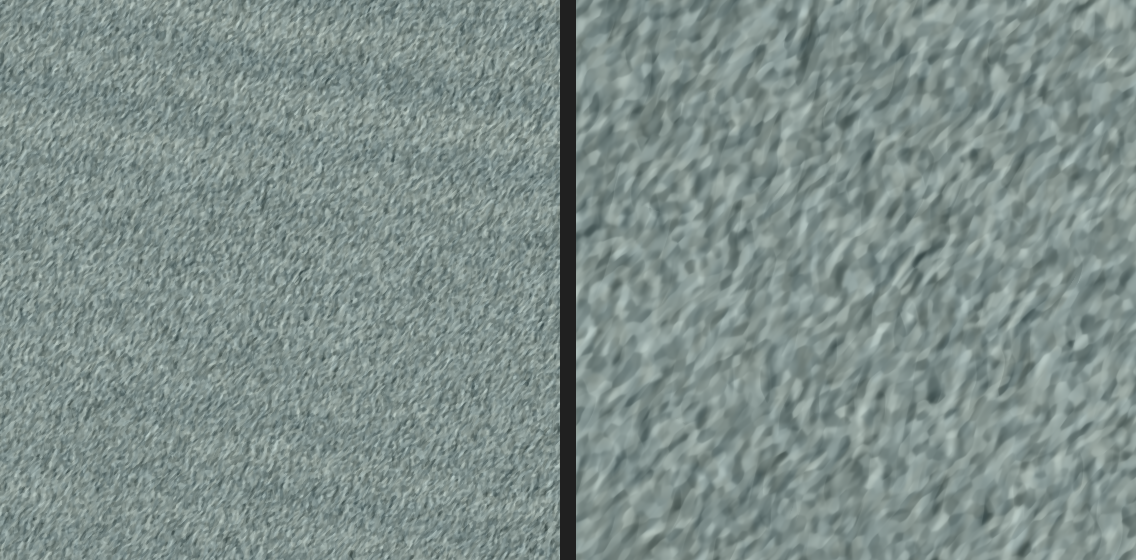
Left, the full canvas; right, a detail of the centre.
Write a Shadertoy shader that draws this texture.

```glsl
// Grey-green plush cloth: short slanted fibres, embossed tufts and dark creases,
// all from smooth cellular noise on stretched, rotated grids, with soft bands
// of brushed pile that fall gently to the right.

const vec3  BASE_COLOR   = vec3(0.503, 0.564, 0.551);
const vec3  TONE_COLOR   = vec3(1.0, 1.0, 0.97);    // change of colour per unit of tone
const vec3  WARM_TINT    = vec3(0.014, 0.0, -0.016);

const vec2  FIBRE_SIZE   = vec2(0.0037, 0.0074);    // width, length
const vec2  TUFT_SIZE    = vec2(0.0062, 0.0115);
const vec2  CREASE_SIZE  = vec2(0.0060, 0.0170);
const vec2  PATCH_SIZE   = vec2(0.0400, 0.1300);
const float FIBRE_ANGLE  = 0.86;
const float TUFT_ANGLE   = 1.08;
const float CREASE_ANGLE = 1.36;
const float PATCH_ANGLE  = -0.18;

const float FIBRE_TONE   = 0.220;
const float TUFT_TONE    = 0.165;
const float CREASE_TONE  = 0.075;
const float PATCH_TONE   = 0.020;
const float BAND_TONE    = 0.025;

const vec2  LIGHT_SHIFT  = vec2(0.0036, -0.0020);   // offset for the embossing
const float BAND_SLOPE   = 0.18;
const float BAND_PERIOD  = 0.13;
const float BAND_CREST   = 0.915;
const float TAU          = 6.2831853;

vec3 hash3(vec2 cell) {
    vec3 h = fract(cell.xyx * vec3(0.1031, 0.1030, 0.0973));
    h += dot(h, h.yxz + 33.33);
    return fract((h.xxy + h.yzz) * h.zyx);
}

// Grid coordinates whose second axis runs along the given angle.
vec2 grainSpace(vec2 p, float angle, vec2 size) {
    vec2 along = vec2(cos(angle), sin(angle));
    return vec2(dot(p, vec2(along.y, -along.x)), dot(p, along)) / size;
}

// Random tone of the nearby cell points, blended smoothly; centred on zero.
float cellTone(vec2 p) {
    vec2 cell = floor(p);
    float total = 0.0, weights = 0.0;
    for (int y = -1; y <= 1; y++) {
        for (int x = -1; x <= 1; x++) {
            vec2 id = cell + vec2(x, y);
            vec3 h = hash3(id + 300.0);
            vec2 d = id + h.xy - p;
            float w = exp(-5.5 * dot(d, d));
            total += w * h.z;
            weights += w;
        }
    }
    return total / weights - 0.5;
}

// Layered sines that bend the lie of the fibres.
vec2 wander(vec2 p) {
    return 0.0011 * vec2(sin(83.0 * p.y + 31.0 * p.x) + sin(147.0 * p.y - 61.0 * p.x),
                         sin(71.0 * p.x - 43.0 * p.y) + sin(129.0 * p.x + 57.0 * p.y));
}

float tuft(vec2 p) {
    return cellTone(grainSpace(p, TUFT_ANGLE, TUFT_SIZE));
}

// Brushed bands, strongest near the top and weakest across the middle.
float bands(vec2 p) {
    float v = p.y + BAND_SLOPE * p.x + 0.008 * sin(7.0 * p.x + 5.0 * p.y);
    float strength = 0.20 + 0.90 * smoothstep(0.66, 0.84, v)
                          + 0.45 * (1.0 - smoothstep(0.30, 0.48, v));
    float fade = 0.85 + 0.3 * sin(9.0 * p.x + 17.0 * p.y);
    return strength * fade * cos(TAU * (v - BAND_CREST) / BAND_PERIOD);
}

void mainImage(out vec4 fragColor, in vec2 fragCoord) {
    vec2 p = fragCoord / iResolution.y;
    vec2 q = p + wander(p);

    // Fine pile, lit from the upper left
    float fibres = cellTone(grainSpace(q, FIBRE_ANGLE, FIBRE_SIZE));
    float relief = tuft(q) - tuft(q + LIGHT_SHIFT);

    // Narrow shadows between tufts
    float creaseNoise = cellTone(grainSpace(q + 0.37, CREASE_ANGLE, CREASE_SIZE));
    float crease = smoothstep(0.12, 0.42, creaseNoise);

    // Broad shading
    float patches = cellTone(grainSpace(p, PATCH_ANGLE, PATCH_SIZE));
    float band = bands(p);

    float tone = FIBRE_TONE * fibres + TUFT_TONE * relief
               - CREASE_TONE * (crease - 0.14)
               + PATCH_TONE * patches + BAND_TONE * band;

    // Slight warm and cool shifts between fibres
    float warmth = cellTone(grainSpace(q + 0.71, TUFT_ANGLE, TUFT_SIZE)) + 0.25 * band;
    vec3 color = BASE_COLOR + TONE_COLOR * tone + WARM_TINT * warmth;
    fragColor = vec4(clamp(color, 0.0, 1.0), 1.0);
}
```
